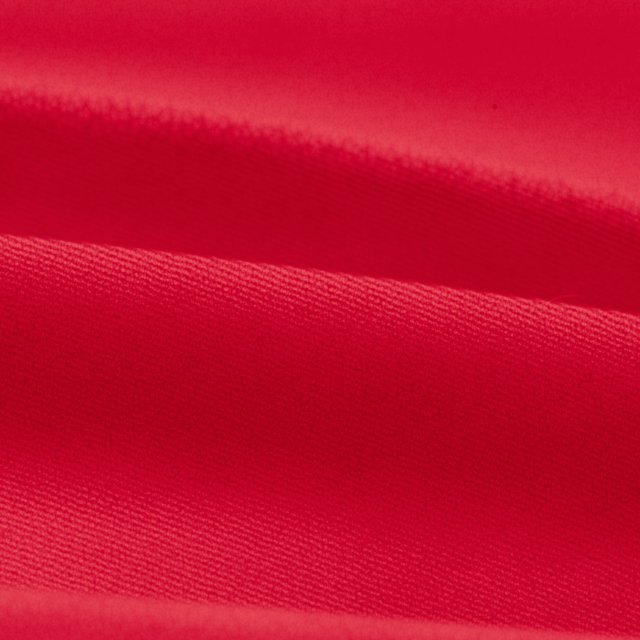
Write a WebGL 1 fragment shader that draws this texture.

```glsl
precision highp float;

// Soft red knitted cloth lying in three folds that slope down to the right.
// Each fold is a crest curve with its own shading profile; a slanted rib
// pattern and cellular fuzz add the knit where the cloth is in focus.

uniform vec2 u_resolution;

vec2 hash2(vec2 p) {
  vec3 q = fract(vec3(p.xyx) * vec3(0.1031, 0.1030, 0.0973));
  q += dot(q, q.yzx + 33.33);
  return fract((q.xx + q.yz) * q.zy);
}

// Distance to the nearest scattered cell point
float cellular(vec2 p) {
  vec2 cell = floor(p), f = fract(p);
  float nearest = 2.0;
  for (int j = -1; j <= 1; j++) {
    for (int i = -1; i <= 1; i++) {
      vec2 o = vec2(float(i), float(j));
      vec2 r = o + hash2(cell + o + 100.0) - f;
      nearest = min(nearest, dot(r, r));
    }
  }
  return sqrt(nearest);
}

// Broad uneven dye built from layered, warped sines
float clouds(vec2 p) {
  float sum = 0.0, amp = 0.5;
  for (int i = 0; i < 4; i++) {
    p = mat2(0.8, -0.6, 0.6, 0.8) * p * 1.7 + 1.3;
    sum += amp * sin(p.x + sin(p.y * 1.3)) * sin(p.y + 0.7 * sin(p.x));
    amp *= 0.6;
  }
  return sum;
}

// Slanted ribs, broken into short stitches; roughly -1 to 1
float knit(vec2 p) {
  p += 0.0022 * vec2(clouds(p * 32.0), clouds(p * 26.0 + 7.0));
  float row = (p.y + 0.36 * p.x + 0.03 * p.x * p.x) * 96.0;
  float stitch = p.x * 85.0 - p.y * 28.0 + 0.5 * floor(row);
  float rib = sin(6.2832 * row);
  return 0.7 * rib + 0.3 * sin(6.2832 * stitch) * (0.6 + 0.4 * rib);
}

// Tone 0 to 1: deep crimson, clear red, pale rose
vec3 dye(float t) {
  vec3 c = mix(vec3(0.625, 0.0, 0.08), vec3(0.80, 0.015, 0.185), clamp(t / 0.6, 0.0, 1.0));
  return mix(c, vec3(0.90, 0.27, 0.33), clamp((t - 0.6) / 0.4, 0.0, 1.1));
}

void main() {
  vec2 uv = gl_FragCoord.xy / u_resolution;
  float x = uv.x, y = uv.y;
  float px = 1.0 / min(u_resolution.x, u_resolution.y);

  float fuzz = 0.5 - cellular(uv * vec2(230.0, 190.0));
  float tuft = 0.5 - cellular(uv * vec2(75.0, 60.0));
  float cloud = clouds(uv * vec2(7.0, 11.0));
  float weave = knit(uv);

  // Signed heights above the three crests
  float back = y - (0.872 - 0.125 * x - 0.056 * x * x) + 0.003 * cloud;
  float front = y - (0.635 - 0.10 * x - 0.026 * x * x) + 0.004 * fuzz + 0.003 * tuft;
  float near = y - (0.086 - 0.08 * x) + 0.003 * tuft;

  // Rear fold: rose crest, fading upward into clear red
  float rise = max(back, 0.0);
  float top = 0.56 + 0.34 * exp(-pow(rise / mix(0.05, 0.105, x), 2.0));
  top += 0.16 * smoothstep(0.93, 1.02, y) * (1.0 - 0.6 * x);
  top += 0.05 * exp(-pow(back / 0.012, 2.0)) + 0.03 * cloud + 0.05 * tuft;

  // Shaded valley between the rear and middle folds
  float valley = 0.25 + 0.17 * (1.0 - smoothstep(0.0, 0.09, front)) * (1.0 - 0.8 * x);
  valley += 0.06 * cloud + 0.08 * tuft;
  float valleyWeave = smoothstep(0.25, 0.8, x) * exp(-pow((back + 0.04) / 0.045, 2.0));
  float backEdge = smoothstep(-0.07, 0.008, back + 0.018 * tuft);
  float tone = mix(valley, top, backEdge) + (0.03 + 0.13 * valleyWeave) * weave * (1.0 - backEdge);

  // Middle fold: lit rim, dark hollow, then a lit slope at lower left
  float drop = max(-front, 0.0);
  float body = 0.12 + 0.73 * exp(-pow(drop / 0.10, 1.5));
  body += mix(0.50, 0.44, x) * smoothstep(0.23 + 0.03 * x, 0.46, drop);
  body += 0.17 * (1.0 - smoothstep(0.0, 0.75, x)) * smoothstep(0.32, 0.46, drop);
  body += 0.04 * cloud + 0.10 * tuft;
  float focus = 1.0 - 0.25 * smoothstep(0.3, 0.5, drop);
  body += weave * focus * (0.095 + 0.12 * smoothstep(0.3, 0.75, body));
  body += 0.30 * fuzz * focus;
  float frontEdge = 1.0 - smoothstep(-0.003 - px, 0.003 + px, front);
  tone = mix(tone, body, frontEdge);

  // Nearest fold: blurred rose crest along the bottom
  float lip = 0.68 + 0.24 * exp(-pow((near + 0.015) / 0.032, 2.0)) + 0.04 * cloud + 0.08 * tuft;
  tone = mix(tone, lip, 1.0 - smoothstep(-0.012, 0.010, near));

  // Faint nap over everything, one loose fibre and one dark speck
  tone += 0.08 * fuzz;
  float arc = abs(y - 0.538 + 9.0 * pow(x - 0.89, 2.0) * step(x, 0.89));
  float fibre = (1.0 - smoothstep(0.0005, 0.0008 + 1.2 * px, arc))
              * smoothstep(0.845, 0.865, x) * (1.0 - smoothstep(0.895, 0.908, x));
  tone += 0.22 * fibre;
  tone -= 0.25 * (1.0 - smoothstep(0.001, 0.006, length(uv - vec2(0.773, 0.833))));

  gl_FragColor = vec4(dye(clamp(tone, 0.0, 1.1)), 1.0);
}
```
